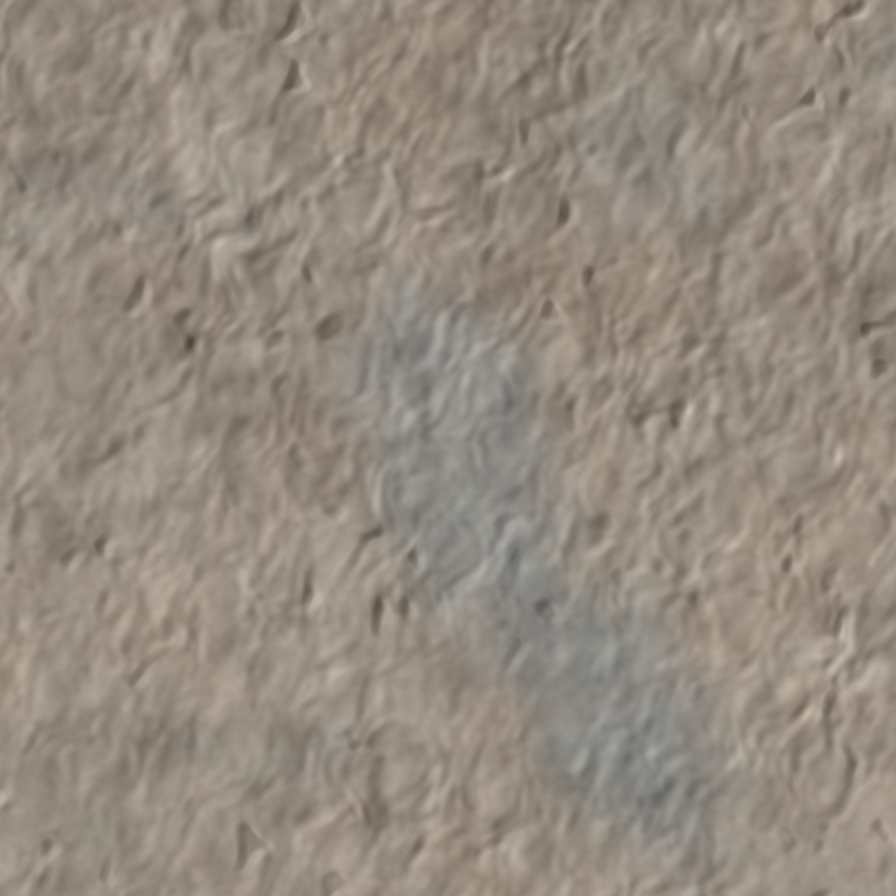
A Shadertoy shader for this texture:

```glsl
#define EARTH vec3(0.590, 0.547, 0.496)
#define ASH vec3(0.552, 0.543, 0.522)
#define GRAIN_SCALE 38.0
#define GRAIN_STRETCH 0.7
#define RELIEF_GAIN 0.165
#define MOTTLE_GAIN 0.115
#define PIT_DEPTH 0.15
#define RIM_GAIN 0.09
#define LIGHT_STEP vec2(0.0034, -0.0016)

// Integer hash giving a gradient vector per lattice cell
vec2 cellGradient(vec2 cell) {
    uvec2 k = uvec2(ivec2(cell)) * uvec2(1597u, 3571u);
    uint n = (k.x ^ (k.y << 7)) * 747796u + k.y * 2891u;
    n = (n ^ (n >> 15)) * 277803u;
    n = (n ^ (n >> 13)) * 668265u;
    n ^= n >> 16;
    return vec2(n & 1023u, (n >> 10) & 1023u) / 511.5 - 1.0;
}

float gradientNoise(vec2 p) {
    vec2 cell = floor(p), f = p - cell;
    vec2 u = f * f * f * (f * (f * 6.0 - 15.0) + 10.0);
    vec2 e = vec2(1.0, 0.0);
    float a = dot(cellGradient(cell), f);
    float b = dot(cellGradient(cell + e.xy), f - e.xy);
    float c = dot(cellGradient(cell + e.yx), f - e.yx);
    float d = dot(cellGradient(cell + e.xx), f - e.xx);
    return mix(mix(a, b, u.x), mix(c, d, u.x), u.y);
}

float fbm(vec2 p) {
    float sum = 0.0, gain = 1.0;
    for (int i = 0; i < 4; i++) {
        sum += gain * gradientNoise(p);
        p = mat2(1.6, 1.2, -1.2, 1.6) * p + 7.3;
        gain *= 0.62;
    }
    return sum;
}

// Steep slanted axis along which grains are elongated
vec2 grainSpace(vec2 p) {
    vec2 along = vec2(0.42, 0.91);
    p += 0.02 * vec2(gradientNoise(p * 16.0), gradientNoise(p * 16.0 + 41.0));
    return vec2(dot(p, vec2(along.y, -along.x)), dot(p, along) * GRAIN_STRETCH);
}

float reliefHeight(vec2 p) {
    vec2 q = grainSpace(p) * GRAIN_SCALE;
    return gradientNoise(q) + 0.5 * gradientNoise(q * 1.9 + 19.0)
         + 0.8 * gradientNoise(p * 19.0 + 5.0);
}

// Hollows gathered in clusters
float pits(vec2 p) {
    vec2 q = grainSpace(p);
    float cluster = smoothstep(-0.15, 0.35, gradientNoise(p * 7.0 + 3.0) + 0.12 * p.y);
    float small = smoothstep(0.16, 0.46, gradientNoise(q * GRAIN_SCALE + 63.0));
    float large = smoothstep(0.3, 0.55, gradientNoise(q * GRAIN_SCALE * 0.6 + 87.0));
    return small * (0.15 + 0.85 * cluster) + 0.9 * large * cluster;
}

float segmentDistance(vec2 p, vec2 a, vec2 b) {
    vec2 ab = b - a;
    return length(p - a - ab * clamp(dot(p - a, ab) / dot(ab, ab), 0.0, 1.0));
}

void mainImage(out vec4 fragColor, in vec2 fragCoord) {
    vec2 p = fragCoord / iResolution.y;
    vec2 warp = vec2(fbm(p * 6.0 + 11.0), fbm(p * 6.0 + 29.0));
    vec2 w = p + 0.07 * warp;

    // Grey ash streak and fainter stains
    float streak = segmentDistance(w, vec2(0.48, 0.58), vec2(0.55, 0.38));
    streak = min(streak, segmentDistance(w, vec2(0.55, 0.38), vec2(0.74, 0.13)));
    float ash = 1.0 - smoothstep(0.0, 0.14, streak);
    float stain = 1.0 - smoothstep(0.02, 0.15, length(w - vec2(0.7, 0.82)));
    stain += 0.7 * smoothstep(0.1, 0.5, fbm(p * 3.5 + 53.0));
    ash = clamp(1.15 * ash + 0.45 * stain, 0.0, 1.0);

    // Broad mottling and lit relief
    float tone = MOTTLE_GAIN * (0.6 * fbm(p * 4.0 + 2.0) + 0.8 * fbm(p * 14.0 + 31.0));
    float roughness = 0.9 + 1.1 * gradientNoise(p * 6.0 + 71.0) + 0.2 * p.y;
    float slope = reliefHeight(p + LIGHT_STEP) - reliefHeight(p - LIGHT_STEP);
    tone += RELIEF_GAIN * clamp(roughness, 0.45, 1.6) * slope;

    // Hollows with a bright far rim
    tone -= PIT_DEPTH * pits(p);
    tone += RIM_GAIN * pits(p - 3.0 * LIGHT_STEP);

    // Worn furrow and pale ridge
    vec2 v = p + 0.02 * warp;
    float furrow = segmentDistance(v, vec2(0.435, 0.0), vec2(0.395, 0.27));
    float ridge = segmentDistance(v, vec2(0.18, 0.95), vec2(0.28, 0.62));
    tone -= 0.06 * (1.0 - smoothstep(0.0, 0.018, furrow));
    tone += 0.035 * (1.0 - smoothstep(0.0, 0.035, ridge));
    tone += 0.045 * (0.5 - p.y) * (1.0 - ash);

    // Earth tint drifting between rose and olive
    float tint = fbm(p * 5.0 + 97.0);
    vec3 color = mix(EARTH, ASH, ash) + 0.012 * tint * vec3(1.0, -0.4, -0.7);
    color += tone * vec3(1.0, 1.0, 0.97);
    fragColor = vec4(clamp(color, 0.0, 1.0), 1.0);
}
```
